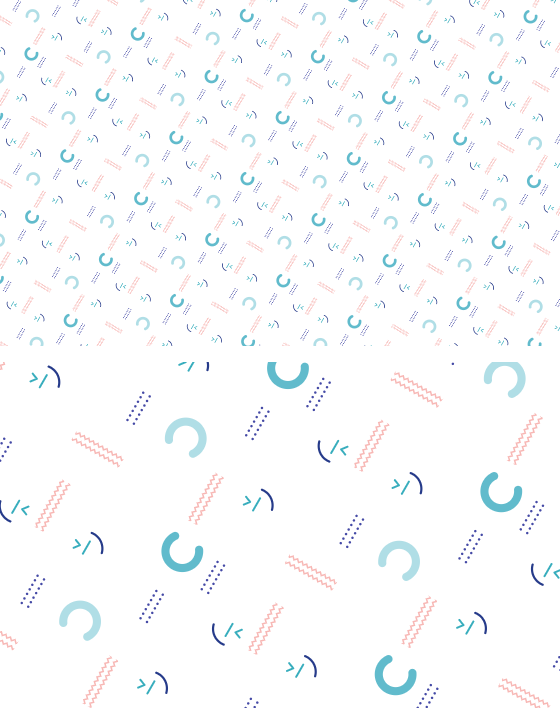
Top, the full canvas; bottom, a detail of the centre.
A WebGL 1 fragment shader for this pattern:

```glsl
precision highp float;
// Tilted confetti pattern: open rings, zigzag bars, dotted bars and small stroke clusters on white.
uniform vec2 u_resolution;

const float CANVAS_WIDTH = 768.0;            // design units across the canvas
const vec2 CELL = vec2(112.6, 96.6);         // one repeat, in the tilted frame
const float TILE_COLUMNS = 4.0;
const float TILE_WIDTH = 454.7;              // four columns plus a narrow seam
const vec2 ORIGIN = vec2(303.6, 42.2);
const vec2 TILT = vec2(0.8660, 0.5);         // cosine and sine of 30 degrees

const vec3 TEAL = vec3(0.38, 0.735, 0.80);
const vec3 PALE_TEAL = vec3(0.69, 0.87, 0.90);
const vec3 BRIGHT_TEAL = vec3(0.22, 0.68, 0.74);
const vec3 NAVY = vec3(0.15, 0.23, 0.54);
const vec3 VIOLET = vec3(0.27, 0.29, 0.65);
const vec3 PINK = vec3(0.97, 0.72, 0.71);

// Vector from the nearest copy of an item whose offset in the cell is given
vec2 repeatAt(vec2 p, vec2 offset) {
  vec2 q = p - ORIGIN - offset + 0.5 * CELL;
  q.x = mod(q.x, TILE_WIDTH);
  q.x -= CELL.x * min(floor(q.x / CELL.x), TILE_COLUMNS - 1.0);
  q.y = mod(q.y, CELL.y);
  return q - 0.5 * CELL;
}

float segmentDistance(vec2 p, vec2 a, vec2 b) {
  vec2 ab = b - a;
  return length(p - a - ab * clamp(dot(p - a, ab) / dot(ab, ab), 0.0, 1.0));
}

// Round-capped arc centred on a unit direction, spanning halfAngle to each side
float arcDistance(vec2 p, vec2 direction, float radius, float halfAngle) {
  vec2 q = vec2(abs(direction.x * p.y - direction.y * p.x), dot(p, direction));
  vec2 tip = vec2(sin(halfAngle), cos(halfAngle));
  bool pastTip = q.x * tip.y > q.y * tip.x;
  return pastTip ? length(q - radius * tip) : abs(length(q) - radius);
}

// Two parallel zigzag lines running along x
float zigzagBar(vec2 p, float halfLength, float gap, float period, float amplitude) {
  float wave = amplitude * (4.0 * abs(fract(p.x / period) - 0.5) - 1.0);
  float y = p.y - (p.y < 0.0 ? -gap : gap);
  float slope = 4.0 * amplitude / period;
  float line = abs(y - wave) / sqrt(1.0 + slope * slope) - 0.35;
  return max(line, abs(p.x) - halfLength);
}

// Two columns of dots running along y
float dottedBar(vec2 p, float gap, float pitch, float radius) {
  float row = clamp(floor(p.y / pitch + 0.5), -3.0, 3.0);
  return length(vec2(abs(p.x) - gap, p.y - row * pitch)) - radius;
}

vec3 paint(vec3 base, vec3 ink, float dist, float pixel) {
  return mix(base, ink, clamp(0.5 - dist / pixel, 0.0, 1.0));
}

vec3 paintRing(vec3 base, vec2 p, vec2 direction, vec3 ink, float pixel) {
  return paint(base, ink, arcDistance(p, direction, 7.7, 2.18) - 1.85, pixel);
}

vec3 paintZigzag(vec3 base, vec2 p, float pixel) {
  return paint(base, PINK, zigzagBar(p, 12.5, 1.6, 2.4, 0.6), pixel);
}

vec3 paintDots(vec3 base, vec2 p, float pixel) {
  return paint(base, VIOLET, dottedBar(p, 1.7, 2.4, 0.55), pixel);
}

// Chevron, slash and curved stroke
vec3 paintCluster(vec3 base, vec2 p, float pixel) {
  vec2 tip = vec2(-3.1, 2.0);
  float chevron = min(segmentDistance(p, tip, vec2(-5.9, 0.9)),
                      segmentDistance(p, tip, vec2(-5.0, 4.5)));
  float slash = segmentDistance(p, vec2(0.0, -1.7), vec2(0.0, 4.7));
  float curve = arcDistance(p - vec2(-0.1, 2.1), normalize(vec2(0.55, -0.83)), 7.7, 0.73);
  vec3 color = paint(base, BRIGHT_TEAL, min(chevron, slash) - 0.45, pixel);
  return paint(color, NAVY, curve - 0.5, pixel);
}

void main() {
  float pixel = CANVAS_WIDTH / u_resolution.x;
  vec2 canvas = vec2(gl_FragCoord.x, u_resolution.y - gl_FragCoord.y) * pixel;
  vec2 p = vec2(dot(canvas, TILT), dot(canvas, vec2(-TILT.y, TILT.x)));
  vec3 color = vec3(1.0);

  // Bars
  color = paintZigzag(color, repeatAt(p, vec2(-56.8, -21.1)), pixel);
  color = paintZigzag(color, repeatAt(p, vec2(-2.8, -26.1)).yx, pixel);
  color = paintZigzag(color, repeatAt(p, vec2(-62.0, 11.6)).yx, pixel);
  color = paintDots(color, repeatAt(p, vec2(-50.0, -46.6)), pixel);
  color = paintDots(color, repeatAt(p, vec2(0.5, 28.9)), pixel);
  color = paintDots(color, repeatAt(p, vec2(18.1, 3.4)), pixel);

  // Stroke clusters, the last one turned half way round
  color = paintCluster(color, repeatAt(p, vec2(18.7, -37.0)), pixel);
  color = paintCluster(color, repeatAt(p, vec2(-38.8, 19.0)), pixel);
  color = paintCluster(color, -repeatAt(p, vec2(36.5, 22.0)), pixel);

  // Rings opening in opposite directions
  color = paintRing(color, repeatAt(p, vec2(0.0)), vec2(0.0, 1.0), TEAL, pixel);
  color = paintRing(color, repeatAt(p, vec2(-24.4, -45.4)), vec2(0.0, -1.0), PALE_TEAL, pixel);

  gl_FragColor = vec4(color, 1.0);
}
```
